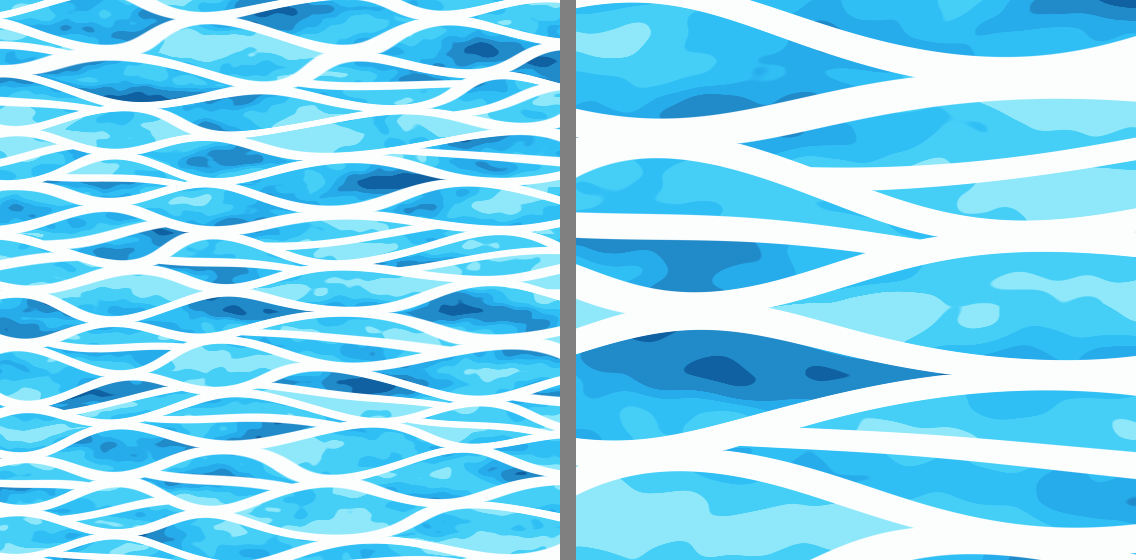
Left, the full canvas; right, a detail of the centre.
A WebGL 1 fragment shader for this pattern:

```glsl
precision highp float;
uniform vec2 u_resolution;

const float PI = 3.14159265;
const float ROW_PITCH = 0.048;
const float STROKE_CELL = 0.43;
const float GAP = 0.0082;

const vec3 PAPER = vec3(0.99, 0.995, 0.995);
const vec3 PALE = vec3(0.56, 0.91, 0.98);
const vec3 LIGHT = vec3(0.27, 0.81, 0.97);
const vec3 AZURE = vec3(0.19, 0.75, 0.96);
const vec3 BLUE = vec3(0.15, 0.67, 0.92);
const vec3 DEEP = vec3(0.13, 0.54, 0.79);
const vec3 NAVY = vec3(0.06, 0.38, 0.63);

float hash(vec2 p) {
    return fract(sin(dot(p, vec2(127.1, 311.7))) * 43758.545);
}

vec2 gradient(vec2 cell) {
    float angle = 2.0 * PI * hash(cell);
    return vec2(cos(angle), sin(angle));
}

float gradientNoise(vec2 p) {
    vec2 i = floor(p);
    vec2 f = p - i;
    vec2 s = f * f * f * (f * (f * 6.0 - 15.0) + 10.0);
    vec2 e = vec2(1.0, 0.0);
    float low = mix(dot(gradient(i), f), dot(gradient(i + e), f - e), s.x);
    float high = mix(dot(gradient(i + e.yx), f - e.yx),
                     dot(gradient(i + 1.0), f - 1.0), s.x);
    return mix(low, high, s.y);
}

// Bends the regular rows into waves of uneven size
vec2 bend(vec2 p) {
    float along = gradientNoise(p * vec2(1.7, 6.0) + 3.7);
    float across = gradientNoise(p * vec2(2.5, 5.0) + 19.3);
    return p + vec2(0.16 * along, 0.038 * across);
}

// Half thickness of a stroke, u from -1 to 1 along it; neighbouring rows interlock
float strokeProfile(float u) {
    float c = cos(0.5 * PI * u);
    return ROW_PITCH * c * c - GAP * (1.0 - 0.6 * u * u * u * u);
}

// Darkness of the wash: broad blotches with ragged borders
float washTone(vec2 p, vec2 id, float u, float rim) {
    vec2 q = p + 31.0 * vec2(hash(id + 5.1), hash(id + 8.3));
    float blotch = 2.6 * gradientNoise(q * vec2(6.0, 19.0));
    float ragged = 0.75 * gradientNoise(q * vec2(27.0, 46.0));
    float base = 2.2 * (hash(id + 1.7) - 0.5);
    float slant = 1.3 * (hash(id + 2.9) - 0.5) * u;
    float edge = 1.4 * (hash(id + 4.3) - 0.5) * (rim - 0.5);
    return base + blotch + ragged + slant + edge;
}

vec3 layer(vec3 below, vec3 above, float tone, float level, float soft) {
    return mix(below, above, smoothstep(level - soft, level + soft, tone));
}

vec3 washColor(float tone, float soft) {
    vec3 color = layer(PALE, LIGHT, tone, -0.82, soft);
    color = layer(color, AZURE, tone, -0.05, soft);
    color = layer(color, BLUE, tone, 0.5, soft);
    color = layer(color, DEEP, tone, 0.97, soft);
    return layer(color, NAVY, tone, 1.72, soft);
}

// Paints the stroke of one row over the color so far
vec3 paintRow(vec3 color, vec2 p, vec2 q, float row, float pixel) {
    float x = q.x / STROKE_CELL + 0.5 * mod(row, 2.0);
    vec2 id = vec2(floor(x), row);
    float u = 2.0 * fract(x) - 1.0;
    float y = q.y - row * ROW_PITCH;
    float halfHeight = strokeProfile(u) * mix(0.87, 1.0, hash(id + 6.6));
    float inside = halfHeight - abs(y);

    // Some strokes part into two slimmer ones along a slanted gap
    if (hash(id + 9.4) < 0.35) {
        float lean = sign(hash(id + 3.2) - 0.5);
        float side = y - ROW_PITCH * (0.4 * lean * u + 0.12 * sin(PI * u));
        inside = min(inside, abs(side) - 0.85 * GAP);
        id += 40.0 * step(0.0, side);
    }

    float rim = clamp(abs(y) / max(halfHeight, 0.001), 0.0, 1.0);
    vec3 wash = washColor(washTone(p, id, u, rim), 24.0 * pixel);
    return mix(color, wash, smoothstep(-0.7 * pixel, 0.7 * pixel, inside));
}

void main() {
    float pixel = 1.0 / min(u_resolution.x, u_resolution.y);
    vec2 p = gl_FragCoord.xy * pixel;
    vec2 q = bend(p);
    float row = floor(q.y / ROW_PITCH);
    vec3 color = PAPER;
    for (int i = 0; i < 2; i++) {
        color = paintRow(color, p, q, row + float(i), pixel);
    }
    gl_FragColor = vec4(color, 1.0);
}
```
